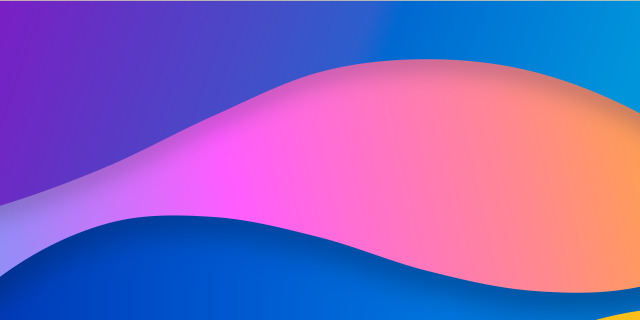
Reproduce this background procedurally as a WebGL 2 fragment shader.

```glsl
#version 300 es
precision highp float;
// Smooth layered waves: a violet-to-cyan sky, a lilac-to-orange ribbon and a
// deep blue foreground. Wave edges are cubic splines through evenly spaced
// heights; each layer has a slanted gradient and a soft shadow along its top.

uniform vec2 u_resolution;
out vec4 fragColor;

// Spline heights in canvas heights, with one extra knot beyond each side.
const float KNOT_GAP = 1.0 / 3.0;
const float RIBBON_TOP[9] = float[9](0.276, 0.357, 0.479, 0.638, 0.775, 0.815, 0.776, 0.646, 0.427);
const float RIBBON_BASE[9] = float[9](-0.188, 0.135, 0.301, 0.322, 0.258, 0.154, 0.091, 0.104, 0.232);

// Catmull-Rom curve: x holds the height, y the slope.
vec2 spline(float knots[9], float x) {
  float s = x / KNOT_GAP;
  int i = clamp(int(floor(s)), 0, 5);
  float t = s - float(i);
  float a = knots[i], b = knots[i + 1], c = knots[i + 2], d = knots[i + 3];
  float k1 = 0.5 * (c - a);
  float k2 = a - 2.5 * b + 2.0 * c - 0.5 * d;
  float k3 = 0.5 * (d - a) + 1.5 * (b - c);
  float height = b + t * (k1 + t * (k2 + t * k3));
  float slope = (k1 + t * (2.0 * k2 + 3.0 * t * k3)) / KNOT_GAP;
  return vec2(height, slope);
}

// Approximate signed distance below a curve, positive underneath.
float depthBelow(vec2 p, vec2 curve) {
  return (curve.x - p.y) / sqrt(1.0 + curve.y * curve.y);
}

float coverage(float dist, float pixel) {
  return clamp(dist / pixel + 0.5, 0.0, 1.0);
}

float span(float from, float to, float x) {
  return clamp((x - from) / (to - from), 0.0, 1.0);
}

// Darkens a colour towards a shade near the edge that overhangs it.
vec3 shadowed(vec3 color, vec3 shade, float depth, float width, float strength) {
  float d = max(depth, 0.0) / width;
  return mix(color, shade, strength * exp(-d * d));
}

vec3 skyColor(vec2 p) {
  float t = p.x + 0.35 * (1.0 - p.y);
  vec3 color = mix(vec3(0.48, 0.12, 0.77), vec3(0.37, 0.21, 0.77), span(0.0, 0.42, t));
  color = mix(color, vec3(0.27, 0.30, 0.78), span(0.42, 0.85, t));
  color = mix(color, vec3(0.17, 0.37, 0.80), span(0.85, 1.17, t));
  color = mix(color, vec3(0.0, 0.41, 0.82), span(1.17, 1.27, t));
  return mix(color, vec3(0.0, 0.58, 0.86), span(1.27, 2.05, t));
}

vec3 ribbonColor(vec2 p) {
  float t = p.x + 0.22 * (p.y - 0.45);
  vec3 color = mix(vec3(0.58, 0.55, 0.97), vec3(0.76, 0.47, 0.98), span(-0.04, 0.27, t));
  color = mix(color, vec3(1.0, 0.36, 1.0), span(0.27, 0.71, t));
  color = mix(color, vec3(1.0, 0.42, 0.86), span(0.71, 1.0, t));
  color = mix(color, vec3(1.0, 0.53, 0.57), span(1.0, 1.61, t));
  return mix(color, vec3(1.0, 0.61, 0.35), span(1.61, 2.0, t));
}

vec3 foregroundColor(vec2 p) {
  vec3 color = mix(vec3(0.0, 0.23, 0.72), vec3(0.0, 0.34, 0.81), span(0.0, 0.7, p.x));
  color = mix(color, vec3(0.0, 0.46, 0.87), span(0.7, 1.4, p.x));
  return mix(color, vec3(0.0, 0.48, 0.83), span(1.4, 2.0, p.x));
}

void main() {
  float pixel = 1.0 / u_resolution.y;
  vec2 p = gl_FragCoord.xy * pixel;
  p.x *= 2.0 * u_resolution.y / u_resolution.x;

  float ribbonDepth = depthBelow(p, spline(RIBBON_TOP, p.x));
  float baseDepth = depthBelow(p, spline(RIBBON_BASE, p.x));

  // Sky and ribbon
  vec3 color = skyColor(p);
  vec3 ribbon = shadowed(ribbonColor(p), vec3(0.32, 0.22, 0.42), ribbonDepth, 0.06, 0.27);
  color = mix(color, ribbon, coverage(ribbonDepth, pixel));

  // Blue foreground
  vec3 foreground = shadowed(foregroundColor(p), vec3(0.0, 0.14, 0.35), baseDepth, 0.08, 0.38);
  color = mix(color, foreground, coverage(baseDepth, pixel));

  // Golden crest in the lower right corner
  float crestX = p.x - 2.0;
  float crestDepth = 0.029 + 0.14 * crestX - 0.5 * crestX * crestX - p.y;
  color = mix(color, vec3(0.98, 0.75, 0.10), coverage(crestDepth, pixel));

  // Pale hairline along the top
  color = mix(color, vec3(0.83, 0.80, 0.72), coverage(p.y - 0.9975, pixel));
  fragColor = vec4(color, 1.0);
}
```
